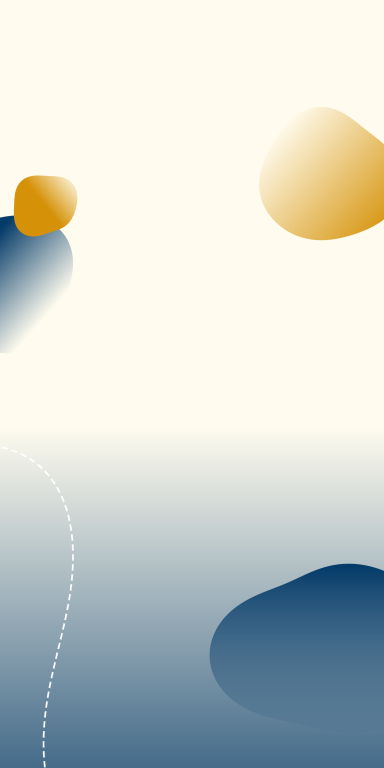
Write a WebGL 1 fragment shader that draws this background.

```glsl
precision highp float;

uniform vec2 u_resolution;

const vec3 CREAM = vec3(1.0, 0.988, 0.937);
const vec3 SLATE = vec3(0.27, 0.42, 0.54);
const vec3 GOLD = vec3(0.835, 0.57, 0.03);
const vec3 NAVY = vec3(0.015, 0.23, 0.41);
const vec3 WHITE = vec3(1.0);

const float HORIZON = 0.893;
const float DASH_PERIOD = 0.026;
const float DASH_FILL = 0.62;
const float LINE_HALF_WIDTH = 0.0022;
const int CURVE_STEPS = 28;

// Soft coverage of a shape from its signed distance
float coverage(float dist, float pixel) {
  return 1.0 - smoothstep(-0.7 * pixel, 0.7 * pixel, dist);
}

// Position along a linear gradient, 0 at start and 1 at end
float ramp(vec2 p, vec2 start, vec2 end) {
  vec2 axis = end - start;
  return clamp(dot(p - start, axis) / dot(axis, axis), 0.0, 1.0);
}

// One (cos, sin) harmonic of a closed outline
float harmonic(float angle, float order, vec2 amount) {
  return dot(amount, vec2(cos(order * angle), sin(order * angle)));
}

// Organic blob whose radius is a sum of layered sines
float blob(vec2 q, float radius, vec2 h1, vec2 h2, vec2 h3, float h4) {
  float angle = atan(q.y, q.x + 1e-6);
  float outline = radius + harmonic(angle, 1.0, h1) + harmonic(angle, 2.0, h2)
    + harmonic(angle, 3.0, h3) + h4 * cos(4.0 * angle);
  return length(q) - outline;
}

vec2 bezier(vec2 a, vec2 b, vec2 c, vec2 d, float t) {
  float s = 1.0 - t;
  return s * s * s * a + 3.0 * s * s * t * b + 3.0 * s * t * t * c + t * t * t * d;
}

// Updates nearest = (distance, arc length there) and the total length travelled
void traceCurve(vec2 p, vec2 a, vec2 b, vec2 c, vec2 d,
                inout vec2 nearest, inout float travelled) {
  vec2 from = a;
  for (int i = 1; i <= CURVE_STEPS; i++) {
    vec2 to = bezier(a, b, c, d, float(i) / float(CURVE_STEPS));
    float span = length(to - from);
    float along = ramp(p, from, to);
    float dist = length(p - mix(from, to, along));
    if (dist < nearest.x) nearest = vec2(dist, travelled + along * span);
    travelled += span;
    from = to;
  }
}

// Coverage of a dashed stroke
float dashes(vec2 nearest, float pixel) {
  float phase = abs(fract(nearest.y / DASH_PERIOD) - 0.5) * DASH_PERIOD;
  float gap = phase - 0.5 * DASH_FILL * DASH_PERIOD;
  return coverage(max(nearest.x - LINE_HALF_WIDTH, gap), pixel);
}

void main() {
  // Canvas is one unit wide and two units tall
  vec2 p = gl_FragCoord.xy / u_resolution * vec2(1.0, 2.0);
  float pixel = 1.0 / u_resolution.x;

  // Cream sky fading into slate
  vec3 color = mix(SLATE, CREAM, clamp(p.y / HORIZON, 0.0, 1.0));

  // Navy hill, fading downwards
  float hill = blob(p - vec2(0.846, 0.307), 0.2534, vec2(0.0177, -0.002),
    vec2(0.0469, 0.005), vec2(-0.0112, -0.0059), 0.0057);
  float hillFade = ramp(p, vec2(0.846, 0.086), vec2(0.846, 0.526));
  color = mix(color, NAVY, coverage(hill, pixel) * hillFade);

  // Navy pebble on the left edge
  float pebble = blob(p - vec2(0.026, 1.271), 0.1671, vec2(0.0076, -0.0036),
    vec2(-0.0141, 0.0063), vec2(0.0004, 0.0089), -0.0021);
  float pebbleFade = ramp(p, vec2(0.167, 1.229), vec2(-0.013, 1.388));
  color = mix(color, NAVY, coverage(pebble, pixel) * pebbleFade);

  // Small gold pebble overlapping it
  float nugget = blob(p - vec2(0.120, 1.464), 0.0828, vec2(-0.0052, 0.0036),
    vec2(0.0029, 0.0052), vec2(0.0031, 0.001), -0.0044);
  float nuggetFade = ramp(p, vec2(0.203, 1.536), vec2(0.117, 1.466));
  color = mix(color, GOLD, coverage(nugget, pixel) * nuggetFade);

  // Large gold pebble on the right edge
  float boulder = blob(p - vec2(0.846, 1.544), 0.1753, vec2(0.0096, -0.0052),
    vec2(0.0065, -0.0023), vec2(0.0073, -0.0091), 0.0044);
  float boulderFade = ramp(p, vec2(0.729, 1.674), vec2(1.029, 1.414));
  color = mix(color, GOLD, coverage(boulder, pixel) * boulderFade);

  // Dashed trail winding to the lower edge
  vec2 nearest = vec2(10.0, 0.0);
  float travelled = 0.0;
  vec2 bend = vec2(0.190, 0.542);
  traceCurve(p, vec2(0.0, 0.836), vec2(0.125, 0.810), vec2(0.193, 0.703), bend,
    nearest, travelled);
  traceCurve(p, bend, vec2(0.188, 0.359), vec2(0.094, 0.203), vec2(0.117, 0.0),
    nearest, travelled);
  color = mix(color, WHITE, dashes(nearest, pixel));

  gl_FragColor = vec4(color, 1.0);
}
```
